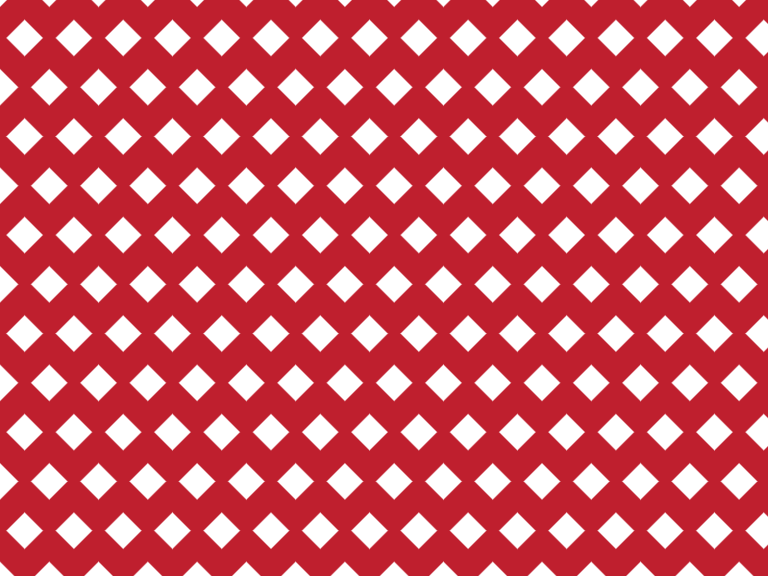
A Shadertoy shader for this pattern:

```glsl
// Staggered rows of white diamonds on a crimson ground.

const vec3 CRIMSON = vec3(0.75, 0.12, 0.18);
const vec3 WHITE = vec3(1.0);

const float ROWS = 11.69;          // rows over the canvas height
const float TOP_ROW = 0.77;        // first row centre below the top edge, in rows
const float HALF_DIAGONAL = 0.371; // diamond centre to tip, in rows

// Signed distance to a diamond centred at the origin.
float diamondDistance(vec2 p, float halfDiagonal) {
    return (abs(p.x) + abs(p.y) - halfDiagonal) * sqrt(0.5);
}

// Offset from the nearest centre; every second row moves half a step.
vec2 staggeredCell(vec2 p) {
    float row = floor(p.y + 0.5);
    float shift = 0.5 - 0.5 * mod(row, 2.0);
    return vec2(fract(p.x - shift + 0.5) - 0.5, p.y - row);
}

// Antialiased coverage of a shape from its signed distance.
float coverage(float dist, float softness) {
    return 1.0 - smoothstep(-softness, softness, dist);
}

void mainImage(out vec4 fragColor, in vec2 fragCoord) {
    // Grid coordinates: x from the left edge, y down from the first row
    float gridScale = ROWS / iResolution.y;
    vec2 grid = vec2(fragCoord.x, iResolution.y - fragCoord.y) * gridScale;
    grid.y -= TOP_ROW;

    // Diamonds over the ground
    float dist = diamondDistance(staggeredCell(grid), HALF_DIAGONAL);
    vec3 color = mix(CRIMSON, WHITE, coverage(dist, 0.9 * gridScale));
    fragColor = vec4(color, 1.0);
}
```
